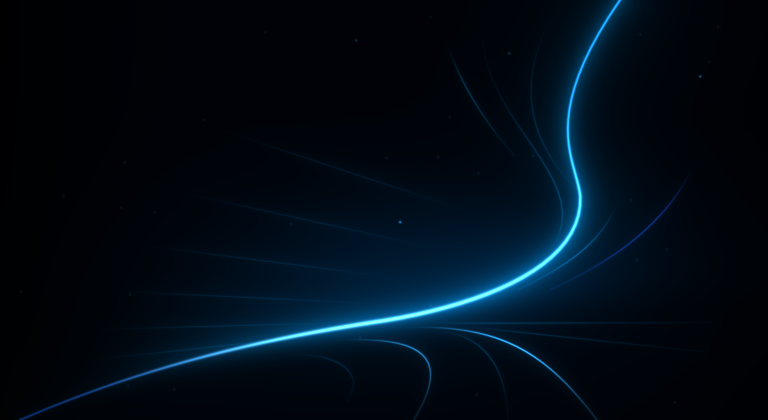
Reproduce this background procedurally as a WebGL 1 fragment shader.

```glsl
precision highp float;
uniform vec2 u_resolution;

const float ASPECT = 1.837;
const vec3 NIGHT = vec3(0.0, 0.007, 0.027);
const vec3 HAZE = vec3(0.0, 0.07, 0.13);
const vec3 GLOW = vec3(0.01, 0.43, 0.66);
const vec3 INDIGO = vec3(0.06, 0.26, 0.75);
const vec3 CYAN = vec3(0.16, 0.65, 0.95);
const vec3 WHITE_HOT = vec3(0.8, 1.0, 1.0);

float hash(vec2 p) {
  return fract(sin(dot(p, vec2(127.1, 311.7))) * 4375.85);
}

vec2 cubic(vec2 a, vec2 b, vec2 c, vec2 d, float t) {
  float s = 1.0 - t;
  return s * s * s * a + 3.0 * s * t * (s * b + t * c) + t * t * t * d;
}

// Distance to a segment and position along it
vec2 segment(vec2 p, vec2 a, vec2 b) {
  vec2 ab = b - a;
  float t = clamp(dot(p - a, ab) / dot(ab, ab), 0.0, 1.0);
  return vec2(length(p - a - ab * t), t);
}

// Distance to a cubic curve and position along it
vec2 curve(vec2 p, vec2 a, vec2 b, vec2 c, vec2 d) {
  const float STEPS = 20.0;
  vec2 nearest = vec2(10.0, 0.0);
  vec2 from = a;
  for (float i = 0.0; i < STEPS; i++) {
    vec2 to = cubic(a, b, c, d, (i + 1.0) / STEPS);
    vec2 hit = segment(p, from, to);
    if (hit.x < nearest.x) nearest = vec2(hit.x, (i + hit.y) / STEPS);
    from = to;
  }
  return nearest;
}

vec2 closer(vec2 a, vec2 b) {
  return a.x < b.x ? a : b;
}

float stroke(float dist, float width, float pixel) {
  float w = width + 0.45 * pixel;
  return exp(-dist * dist / (w * w));
}

// Fine line with a faint halo, brightest at position peak
float strand(vec2 hit, float peak, float pixel) {
  float fade = smoothstep(0.0, peak, hit.y) * (1.0 - 0.8 * smoothstep(peak, 1.0, hit.y));
  return fade * (stroke(hit.x, 0.0012, pixel) + 0.13 * exp(-hit.x / 0.014));
}

// Beams fanning out to the left
float fan(vec2 p, float pixel) {
  float light = 0.0;
  for (float i = 0.0; i < 6.0; i++) {
    float g = i / 5.0;
    vec2 tip = vec2(0.19 + 0.31 * g * g, 0.14 + g * (0.33 + 0.23 * g));
    vec2 root = vec2(0.75 + 0.42 * g, 0.2 + g * (0.13 + 0.15 * g));
    vec2 hit = segment(p, tip, root);
    float fade = smoothstep(0.0, 0.5, hit.y) * (1.0 - smoothstep(0.5, 1.0, hit.y));
    light += fade * (stroke(hit.x, 0.001, pixel) + 0.35 * exp(-hit.x / 0.02));
  }
  return light;
}

float star(vec2 p, vec2 center, float pixel) {
  return stroke(length(p - center), 0.002, pixel);
}

// Sparse faint dust, one speck per chosen cell
float dust(vec2 p, float pixel) {
  vec2 cell = floor(p * 9.0);
  vec2 center = (cell + 0.2 + 0.6 * vec2(hash(cell), hash(cell + 7.0))) / 9.0;
  return step(0.82, hash(cell + 3.0)) * star(p, center, pixel);
}

void main() {
  float pixel = 1.0 / u_resolution.y;
  vec2 p = gl_FragCoord.xy / u_resolution * vec2(ASPECT, 1.0);

  // Background and broad haze
  vec3 color = NIGHT * smoothstep(-0.2, 0.5, p.x) * (1.0 - 0.4 * smoothstep(1.5, 1.84, p.x));
  float above = mix(0.4, 1.0, smoothstep(-0.1, 0.03, p.y - 0.12 - 0.13 * p.x));
  vec2 q = (p - vec2(1.06, 0.32)) / vec2(0.5, 0.22);
  color += HAZE * exp(-dot(q, q)) * above;

  // Main ribbon in three joined curves
  vec2 j1 = vec2(0.921, 0.237);
  vec2 j2 = vec2(1.388, 0.533);
  vec2 low = curve(p, vec2(0.048, 0.0), vec2(0.359, 0.134), vec2(0.646, 0.196), j1);
  vec2 bend = curve(p, j1, vec2(1.172, 0.278), vec2(1.395, 0.373), j2);
  vec2 high = curve(p, j2, vec2(1.378, 0.622), vec2(1.287, 0.718), vec2(1.483, 1.0));
  vec2 ribbon = closer(low, closer(bend + vec2(0.0, 1.0), high + vec2(0.0, 2.0)));
  float rise = smoothstep(0.0, 1.0, ribbon.y);
  float energy = mix(0.12, 1.0, rise) * (1.0 - 0.4 * smoothstep(1.4, 2.9, ribbon.y));
  float halo = 0.7 * exp(-ribbon.x / 0.022) + 0.27 * exp(-ribbon.x / 0.095);
  color += GLOW * halo * energy * above;
  float hot = rise * (1.0 - smoothstep(1.0, 2.8, ribbon.y));
  vec3 core = mix(mix(INDIGO, CYAN, energy), WHITE_HOT, 0.7 * hot);
  color += core * stroke(ribbon.x, 0.0018 + 0.0022 * hot, pixel) * (0.5 + 0.5 * rise);

  // Arcs falling below the ribbon
  vec2 arc = curve(p, vec2(0.96, 0.22), vec2(1.196, 0.23), vec2(1.304, 0.163), vec2(1.428, 0.0));
  color += CYAN * strand(arc, 0.5, pixel);
  arc = curve(p, vec2(0.789, 0.189), vec2(1.017, 0.203), vec2(1.081, 0.151), vec2(0.99, 0.0));
  color += CYAN * 0.65 * strand(arc, 0.45, pixel);
  arc = curve(p, vec2(1.029, 0.213), vec2(1.148, 0.211), vec2(1.211, 0.139), vec2(1.215, 0.0));
  color += GLOW * 0.28 * strand(arc, 0.5, pixel);
  arc = curve(p, vec2(0.67, 0.156), vec2(0.8, 0.163), vec2(0.88, 0.12), vec2(0.83, 0.045));
  color += GLOW * 0.2 * strand(arc, 0.5, pixel);

  // Wisps beside the ribbon
  vec2 wisp = curve(p, vec2(1.667, 0.622), vec2(1.6, 0.47), vec2(1.47, 0.38), vec2(1.316, 0.31));
  color += INDIGO * 0.5 * strand(wisp, 0.4, pixel);
  wisp = curve(p, vec2(1.483, 0.53), vec2(1.44, 0.42), vec2(1.36, 0.37), vec2(1.24, 0.31));
  color += GLOW * 0.4 * strand(wisp, 0.5, pixel);
  wisp = curve(p, vec2(1.067, 0.904), vec2(1.1, 0.8), vec2(1.16, 0.71), vec2(1.23, 0.63));
  color += GLOW * 0.35 * strand(wisp, 0.4, pixel);
  wisp = curve(p, vec2(1.165, 1.0), vec2(1.089, 0.737), vec2(1.435, 0.593), vec2(1.323, 0.414));
  color += GLOW * 0.28 * strand(wisp, 0.8, pixel);
  wisp = curve(p, vec2(1.34, 1.0), vec2(1.22, 0.8), vec2(1.27, 0.66), vec2(1.378, 0.55));
  color += GLOW * 0.2 * strand(wisp, 0.6, pixel);

  // Beams to the left and right
  color += GLOW * 0.13 * fan(p, pixel);
  color += GLOW * 0.25 * strand(segment(p, vec2(1.0, 0.23), vec2(1.7, 0.232)), 0.3, pixel);
  color += GLOW * 0.2 * strand(segment(p, vec2(1.1, 0.224), vec2(1.68, 0.163)), 0.3, pixel);

  // Stars
  float bright = star(p, vec2(0.957, 0.471), pixel) + 0.7 * star(p, vec2(1.675, 0.818), pixel);
  float dim = star(p, vec2(0.852, 0.904), pixel) + star(p, vec2(1.218, 0.873), pixel);
  color += CYAN * (0.7 * bright + 0.25 * dim + 0.1 * dust(p, pixel));

  gl_FragColor = vec4(min(color, 1.0), 1.0);
}
```
